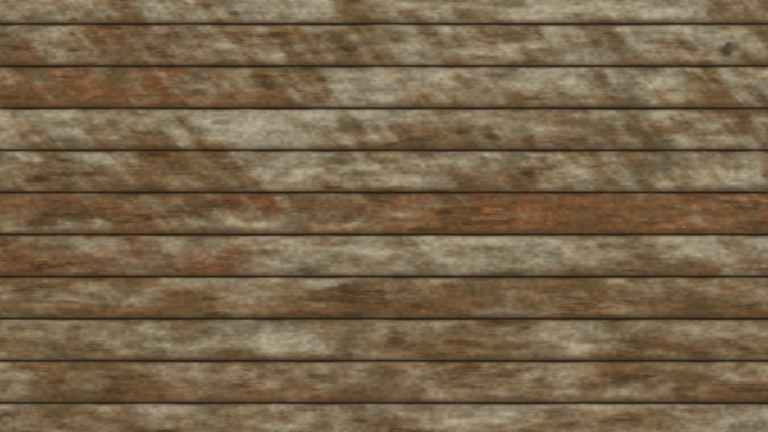
Write a Shadertoy shader that draws this texture.

```glsl
// Weathered horizontal wooden boards with thin dark seams.
// Each board blends pale and brown wood by a wear level plus layered
// value noise: blotches, slanted saw marks, mottling and fine fibres.

#define BOARDS 10.26       // boards in the canvas height
#define FIRST_SEAM 0.69    // height of the lowest seam, in boards
#define SEAM_WIDTH 0.0046  // in canvas heights
#define SEAM_SOFTNESS 0.0026
#define SHADOW_WIDTH 0.009
#define BLOTCH_AMOUNT 1.3
#define SAW_AMOUNT 1.1
#define MOTTLE_AMOUNT 0.75
#define GRAIN_AMOUNT 0.42
#define SAW_SLANT 0.8
#define KNOT_CENTER vec2(1.683, 0.887)

const vec3 PALE_WOOD  = vec3(0.615, 0.575, 0.480);
const vec3 BROWN_WOOD = vec3(0.415, 0.315, 0.205);
const vec3 RED_WOOD   = vec3(0.465, 0.305, 0.190);
const vec3 OLIVE_DIRT = vec3(0.340, 0.295, 0.205);
const vec3 DARK_STAIN = vec3(0.270, 0.195, 0.125);
const vec3 SEAM_COLOR = vec3(0.140, 0.120, 0.085);

// Wear at the left and right of each board, bottom to top
const vec2 BOARD_WEAR[11] = vec2[11](
    vec2(0.45, 0.45), vec2(0.66, 0.62), vec2(0.40, 0.52),
    vec2(0.62, 0.62), vec2(0.78, 0.40), vec2(0.72, 0.90),
    vec2(0.55, 0.32), vec2(0.45, 0.48), vec2(0.78, 0.36),
    vec2(0.64, 0.45), vec2(0.38, 0.34));

float hash(vec2 p) {
    return fract(sin(dot(p, vec2(127.1, 311.7))) * 43758.5);
}

float noise(vec2 p) {
    vec2 i = floor(p), f = fract(p);
    f = f * f * (3.0 - 2.0 * f);
    return mix(mix(hash(i), hash(i + vec2(1, 0)), f.x),
               mix(hash(i + vec2(0, 1)), hash(i + vec2(1, 1)), f.x), f.y);
}

float fbm(vec2 p) {
    float sum = 0.0, amp = 0.5;
    for (int i = 0; i < 4; i++) {
        sum += amp * noise(p);
        p = p * 2.03 + 17.3;
        amp *= 0.5;
    }
    return sum / 0.9375;
}

// Brownness of the wood: 0 is pale, 1 is fully stained
float stain(vec2 p, float row, float across, float base) {
    vec2 local = p + vec2(row * 3.7, row * 1.3);
    float blotch = fbm(local * vec2(7.0, 22.0)) - 0.5;
    float mottle = fbm(local * vec2(24.0, 48.0) + 3.0) - 0.5;
    float saw = fbm(vec2((p.x + SAW_SLANT * p.y) * 26.0, p.y * 9.0)) - 0.5;
    float sawMask = mix(0.25, 1.0, smoothstep(0.3, 0.6, p.y));
    float lowerEdge = 0.22 * (0.5 - across);
    float paleBand = 0.2 * exp(-pow((p.x - 0.62) / 0.11, 2.0));
    return base + BLOTCH_AMOUNT * blotch + MOTTLE_AMOUNT * mottle
         + SAW_AMOUNT * saw * sawMask + lowerEdge - paleBand;
}

// Brightness factor from fibres and small speckles
float grain(vec2 p, float row) {
    float fibre = fbm(vec2(p.x * 16.0 + row * 5.1, p.y * 75.0)) - 0.5;
    float speckle = noise(p * vec2(95.0, 120.0)) - 0.5;
    return 1.0 + GRAIN_AMOUNT * (fibre + 0.45 * speckle);
}

void mainImage(out vec4 fragColor, in vec2 fragCoord) {
    vec2 p = fragCoord / iResolution.y;
    float pixel = 1.0 / iResolution.y;

    // Board index and position across the board
    float v = p.y * BOARDS - FIRST_SEAM;
    float row = floor(v), across = fract(v);
    vec2 ends = BOARD_WEAR[clamp(int(row) + 1, 0, 10)];
    float turn = 0.2 * (hash(vec2(row, 4.0)) - 0.5);
    float base = mix(ends.x, ends.y, smoothstep(0.5, 0.85, p.x + turn));

    // Wood colour
    float wear = stain(p, row, across, base);
    float redness = smoothstep(0.5, 0.9, base)
                  * smoothstep(0.25, 0.7, fbm(p * vec2(14.0, 50.0) + 8.0));
    vec3 brown = mix(BROWN_WOOD, RED_WOOD, redness);
    vec3 color = mix(PALE_WOOD, brown, smoothstep(-0.15, 1.05, wear));
    float dirt = smoothstep(0.5, 0.8, fbm(p * vec2(11.0, 24.0) + 31.0));
    color = mix(color, OLIVE_DIRT, 0.5 * dirt);

    // Short dark streaks, strongest in stained wood
    float streak = smoothstep(0.56, 0.8, fbm(vec2(p.x * 13.0 + p.y * 5.0, p.y * 62.0) + 47.0));
    color = mix(color, DARK_STAIN, 0.6 * streak * smoothstep(0.1, 0.9, wear));
    color *= grain(p, row);

    // Sparse pale orange splinters in the reddest wood
    float splinter = smoothstep(0.8, 0.95, noise(p * vec2(48.0, 120.0) + 5.0));
    color += vec3(0.09, 0.06, 0.035) * splinter * redness;

    // Smudged knot
    vec2 k = (p - KNOT_CENTER) / vec2(0.022, 0.016);
    float r = length(k) + 0.6 * (noise(p * 80.0) - 0.5);
    float knot = 1.0 - smoothstep(0.3, 1.2, r);
    color = mix(color, OLIVE_DIRT * 0.65, 0.75 * knot);

    // Seams of uneven depth, with a wider brown stain on the board above
    float seamNoise = fbm(vec2(p.x * 16.0, floor(v + 0.5) * 7.0));
    float offset = (across < 0.5 ? across : across - 1.0) / BOARDS
                 + 0.0014 * (seamNoise - 0.5);
    float d = abs(offset);
    float reach = SHADOW_WIDTH * (offset > 0.0 ? 1.15 : 0.65);
    float shadow = exp(-pow(d / reach, 2.0)) * mix(0.3, 0.85, seamNoise);
    color = mix(color, DARK_STAIN, shadow);
    float soft = max(pixel, SEAM_SOFTNESS);
    float seam = 1.0 - smoothstep(0.5 * SEAM_WIDTH - soft, 0.5 * SEAM_WIDTH + soft, d);
    color = mix(color, SEAM_COLOR, seam * mix(0.7, 1.0, seamNoise));

    fragColor = vec4(clamp(color, 0.0, 1.0), 1.0);
}
```
